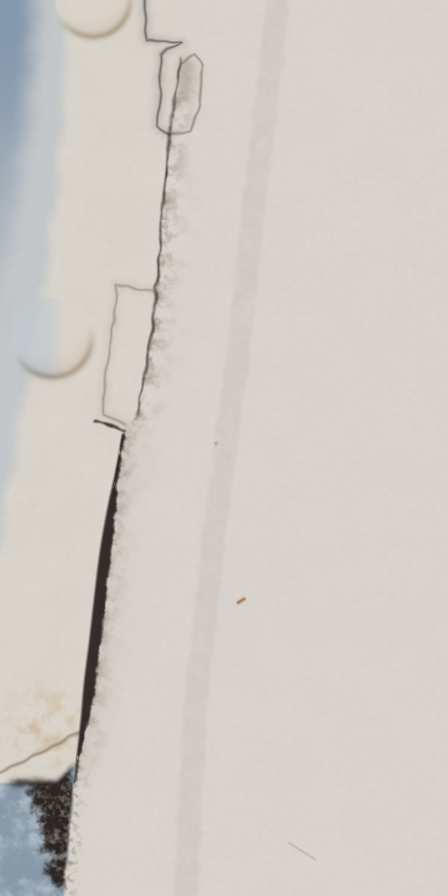
This texture is drawn by a Shadertoy shader. Its source:

```glsl
vec2 hashGradient(vec2 c) {
  return 2.0 * fract(sin(c.x * vec2(127.1, 269.5) + c.y * vec2(311.7, 183.3)) * 43758.5) - 1.0;
}

float gradientNoise(vec2 p) {
  vec2 i = floor(p), f = p - i, u = f * f * (3.0 - 2.0 * f), e = vec2(1, 0);
  float low = mix(dot(hashGradient(i), f), dot(hashGradient(i + e), f - e), u.x);
  float high = mix(dot(hashGradient(i + e.yx), f - e.yx), dot(hashGradient(i + 1.0), f - 1.0), u.x);
  return mix(low, high, u.y);
}

float fbm(vec2 p) {
  float sum = 0.0, amp = 0.6;
  for (int i = 0; i < 4; i++) {
    sum += amp * gradientNoise(p);
    p = p * 2.03 + 7.3;
    amp *= 0.55;
  }
  return sum;
}

float segment(vec2 p, vec2 a, vec2 b) {
  vec2 ab = b - a;
  return length(p - a - ab * clamp(dot(p - a, ab) / dot(ab, ab), 0.0, 1.0));
}

float polyline(vec2 p, vec2 pts[6]) {
  float d = 9.0;
  for (int i = 0; i < 5; i++) d = min(d, segment(p, pts[i], pts[i + 1]));
  return d;
}

// Edge position from evenly spaced stops
float edgeX(float y, float top, float bottom, float x[6]) {
  float t = 5.0 * clamp((top - y) / (top - bottom), 0.0, 1.0);
  int i = min(int(t), 4);
  return mix(x[i], x[i + 1], t - float(i));
}

float fill(float d, float soft) { return 1.0 - smoothstep(-soft, soft, d); }
float glow(float d, float r) { return exp(-d * d / (r * r)); }
float band(float v, float lo, float hi, float soft) { return fill(lo - v, soft) * fill(v - hi, soft); }
float stroke(float d, float w) { return fill(d - w, 0.002 + 1.0 / iResolution.x); }

// Painted dome with shaded lower rim
vec3 rivet(vec3 col, vec2 r, float cool) {
  float d = length(r), inside = fill(d - 1.0, 0.06);
  vec3 face = mix(vec3(0.86, 0.83, 0.79), vec3(0.76, 0.79, 0.81), cool * fill(r.x - 0.1, 0.4));
  float lower = smoothstep(-0.1, 0.9, dot(r, vec2(0.35, -0.94)));
  return mix(col, face, inside * 0.8) - vec3(0.12, 0.14, 0.17) * lower * (glow(d - 0.97, 0.1) + 0.4 * inside * d * d);
}

void mainImage(out vec4 fragColor, in vec2 fragCoord) {
  vec2 p = fragCoord / iResolution.x;
  float grain = fbm(p * 75.0), cloud = fbm(p * 9.0), blotch = fbm(p * 28.0 + 4.0);
  vec2 q = p + 0.009 * vec2(gradientNoise(p * 32.0), gradientNoise(p * 32.0 + 9.0));
  vec3 ink = vec3(0.17, 0.15, 0.14), brown = vec3(0.48, 0.41, 0.34);

  // Plaster and faint streak
  vec3 col = vec3(0.845, 0.825, 0.8) + 0.022 * grain + 0.012 * cloud;
  float streakX = edgeX(p.y, 2.0, 0.0, float[](0.62, 0.574, 0.53, 0.477, 0.434, 0.415));
  col -= 0.03 * fill(abs(q.x - streakX) - 0.026, 0.007) * (1.0 + blotch);

  // Painted panel
  float upperX = edgeX(q.y, 1.89, 1.075, float[](0.405, 0.381, 0.366, 0.354, 0.336, 0.307));
  float gapX = edgeX(p.y, 1.04, 0.255, float[](0.274, 0.248, 0.227, 0.209, 0.189, 0.163));
  float right = p.x - mix(gapX, upperX, smoothstep(1.035, 1.08, p.y));
  float panel = fill(right, 0.004);
  col = mix(col, vec3(0.85, 0.83, 0.795) + 0.02 * (grain + cloud), panel);

  // Cool light along the left border
  float coolX = edgeX(p.y, 2.0, 0.5, float[](0.15, 0.138, 0.11, 0.05, 0.0, -0.08));
  col = mix(col, vec3(0.75, 0.77, 0.785) + 0.02 * grain, 0.85 * fill(p.x - coolX + 0.03 * cloud, 0.02));
  float high = smoothstep(1.15, 2.0, p.y);
  col = mix(col, vec3(0.49, 0.57, 0.66), 0.9 * high * fill(p.x - 0.075 * high + 0.03 * cloud, 0.04));
  col = rivet(col, (p - vec2(0.208, 2)) / 0.085, 0.0);
  col = rivet(col, (p - vec2(0.117, 1.245)) / 0.09, 1.0);

  // Rust and crack near the foot
  float rust = glow(length(p - vec2(0.1, 0.37)), 0.09) * smoothstep(-0.15, 0.35, blotch);
  col = mix(col, vec3(0.78, 0.66, 0.5), 0.6 * rust * panel);
  float crack = segment(q, vec2(0, 0.275), vec2(0.18, 0.365));
  col = mix(col, brown, 0.6 * stroke(crack, 0.003));

  // Stains right of the seam
  float side = exp(-max(right, 0.0) / 0.025) * (1.0 - panel);
  float stain = smoothstep(0.0, 0.45, blotch + 0.5 * grain + 0.15);
  col = mix(col, brown, side * (0.6 * stain + 0.2 * fill(p.y - 1.05, 0.05)) * band(p.y, 0.28, 1.85, 0.05));

  // Hairline seam and wide gap
  float hair = stroke(abs(q.x - upperX), 0.0025 + 0.004 * blotch);
  col = mix(col, ink, hair * band(p.y, 1.075, 1.87, 0.01) * (0.65 + 0.5 * cloud));
  float gapWidth = 0.003 + 0.01 * band(p.y, 0.38, 0.88, 0.12) + 0.012 * blotch * step(gapX, p.x);
  col = mix(col, ink, 0.95 * stroke(abs(p.x - gapX - 0.003), gapWidth) * band(p.y, 0.25, 1.035, 0.008));

  // Strip, chipped paint, top joint and tear
  float strip = polyline(q, vec2[](vec2(0.34, 1.35), vec2(0.262, 1.365), vec2(0.255, 1.29),
    vec2(0.235, 1.17), vec2(0.23, 1.075), vec2(0.276, 1.055)));
  float chip = polyline(q, vec2[](vec2(0.405, 1.86), vec2(0.435, 1.88), vec2(0.451, 1.85),
    vec2(0.445, 1.76), vec2(0.425, 1.705), vec2(0.38, 1.702)));
  float joint = polyline(q, vec2[](vec2(0.322, 2), vec2(0.328, 1.91), vec2(0.405, 1.905),
    vec2(0.36, 1.88), vec2(0.352, 1.72), vec2(0.378, 1.7)));
  float tear = segment(q, vec2(0.215, 1.06), vec2(0.276, 1.04));
  col = mix(col, brown, 0.5 * stroke(strip, 0.002) + 0.1 * glow(strip, 0.014));
  col = mix(col, brown, 0.7 * stroke(chip, 0.002));
  col = mix(col, brown, 0.3 * glow(segment(p, vec2(0.415, 1.85), vec2(0.41, 1.79)), 0.02));
  col = mix(col, ink, 0.55 * stroke(joint, 0.002) + 0.12 * glow(joint, 0.014));
  col = mix(col, ink, 0.9 * stroke(tear, 0.003 + 0.006 * blotch));

  // Blue recess and mould
  float lip = p.y - 0.252 - 0.04 * smoothstep(0.12, 0.175, p.x) - 0.008 * blotch;
  float wall = p.x - 0.142 - 0.09 * p.y - 0.015 * blotch;
  vec3 blue = mix(vec3(0.53, 0.6, 0.66), vec3(0.69, 0.74, 0.78), smoothstep(-0.3, 0.4, cloud + blotch));
  float mould = segment(p, vec2(0.12, 0.22), vec2(0.137, 0.03)) - 0.012 - 0.16 * p.y + 0.06 * blotch;
  vec3 soot = mix(ink, vec3(0.45, 0.42, 0.38), smoothstep(-0.1, 0.5, grain + blotch));
  col = mix(col, mix(blue, soot, fill(mould, 0.018)), fill(lip, 0.004) * fill(wall, 0.005));
  col = mix(col, ink, 0.75 * glow(lip, 0.009) * band(p.x, 0.025, 0.16, 0.02));
  col = mix(col, brown, 0.6 * glow(wall, 0.025) * fill(p.y - 0.28, 0.03) * smoothstep(-0.1, 0.4, grain));

  // Specks and scratch
  col = mix(col, vec3(0.58, 0.36, 0.18), 0.85 * stroke(segment(p, vec2(0.532, 0.655), vec2(0.545, 0.663)), 0.003));
  col = mix(col, brown, 0.5 * stroke(length(p - vec2(0.482, 1.01)), 0.003));
  col = mix(col, brown, 0.4 * stroke(segment(p, vec2(0.646, 0.118), vec2(0.703, 0.082)), 0.001));
  fragColor = vec4(col, 1);
}
```
